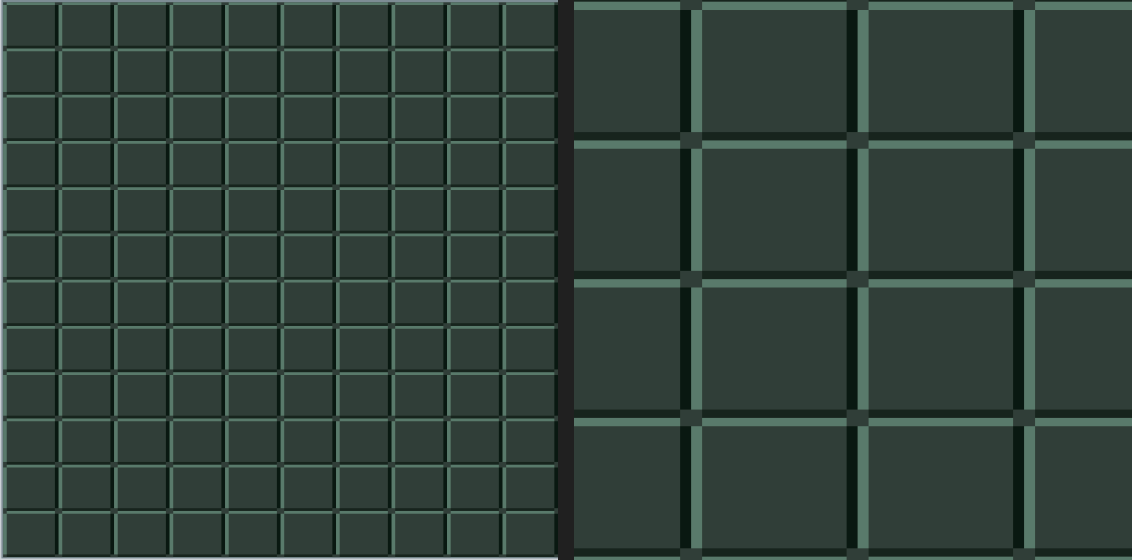
Left, the full canvas; right, a detail of the centre.
Give the GLSL for this pattern, as a WebGL 2 fragment shader.

```glsl
#version 300 es
precision highp float;
// Grid of 10 by 12 bevelled green tiles: each has a light left and top edge,
// a dark right and bottom edge and flat corners. Edges are antialiased bands
// around the tile seams; a thin slate and pale frame lines three sides.
uniform vec2 u_resolution;
out vec4 fragColor;

// Coverage of the interval [start, end] by a pixel of the given width
float band(float x, float start, float end, float pixel) {
  return clamp((x - start) / pixel + 0.5, 0.0, 1.0)
       - clamp((x - end) / pixel + 0.5, 0.0, 1.0);
}

void main() {
  // Canvas coordinates measured from the top left corner
  vec2 pixel = 1.0 / u_resolution;
  vec2 uv = gl_FragCoord.xy * pixel;
  uv.y = 1.0 - uv.y;

  // Signed distance to the nearest seam, in tiles
  vec2 gridStart = vec2(0.0055, 0.0040);
  vec2 tile = vec2((1.0 - gridStart.x) / 10.0, 0.9910 / 12.0);
  vec2 seam = fract((uv - gridStart) / tile + 0.5) - 0.5;
  vec2 tilePixel = pixel / tile;

  // Light band after each seam, dark band before it
  vec2 bevel = vec2(0.066, 0.060);
  vec2 lit = vec2(band(seam.x, 0.0, bevel.x, tilePixel.x),
                  band(seam.y, 0.0, bevel.y, tilePixel.y));
  vec2 shade = vec2(band(seam.x, -bevel.x, 0.0, tilePixel.x),
                    band(seam.y, -bevel.y, 0.0, tilePixel.y));
  vec2 open = 1.0 - (lit + shade).yx; // leaves the crossings flat

  vec3 face = vec3(0.190, 0.245, 0.218);
  vec3 light = vec3(0.350, 0.480, 0.420);
  vec3 color = face;
  color += (light - face) * dot(lit, open);
  color += (vec3(0.035, 0.095, 0.065) - face) * shade.x * open.x;
  color += (vec3(0.090, 0.140, 0.115) - face) * shade.y * open.y;

  // Frame: slate along the left, top and bottom, pale on the outer rim
  vec3 slate = vec3(0.49, 0.55, 0.58);
  vec3 pale = vec3(0.80, 0.82, 0.84);
  color = mix(color, slate, band(uv.y, -1.0, 0.0040, pixel.y));
  color = mix(color, slate, band(uv.x, -1.0, 0.0055, pixel.x));
  color = mix(color, slate, band(uv.y, 0.9950, 2.0, pixel.y));
  color = mix(color, pale, band(uv.x, -1.0, 0.0025, pixel.x));
  color = mix(color, pale, band(uv.y, 0.9972, 2.0, pixel.y));

  fragColor = vec4(color, 1.0);
}
```
